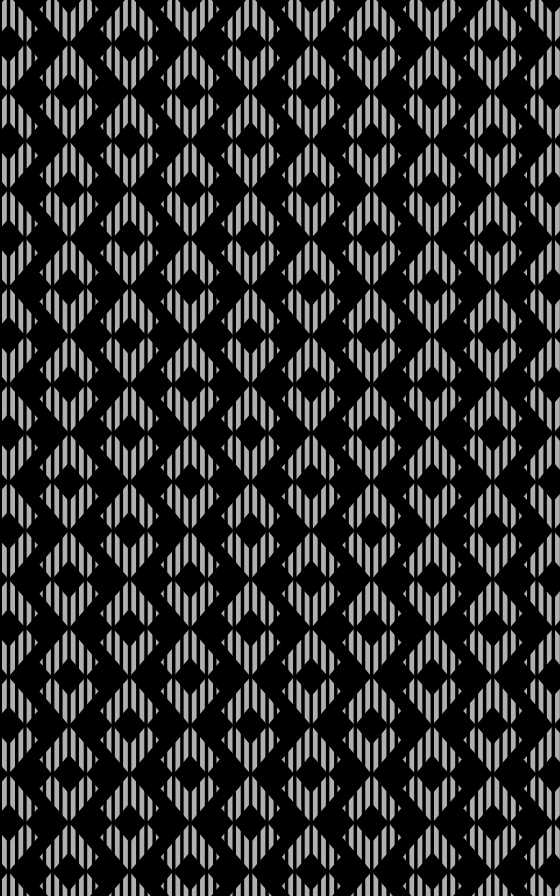
A WebGL 1 fragment shader for this pattern:

```glsl
precision highp float;
// Staggered columns of striped grey diamonds with dark cores and notched sides, on black.

uniform vec2 u_resolution;

// Lengths are in canvas widths
const float ASPECT = 1.6;                   // canvas height over width
const vec2 CELL = vec2(0.1081, 0.17396);    // column spacing, row spacing
const vec2 ORIGIN = vec2(0.1233, 0.0437);   // centre of one diamond
const float OUTER_HALF_WIDTH = 0.0750;      // where the outer sides would meet
const float CORE_HALF_WIDTH = 0.0302;       // side corners of the dark core
const float STRIPE_PERIOD = 0.01465;
const float STRIPE_WIDTH = 0.0085;
const vec3 GROUND = vec3(0.0);
const vec3 STRIPE_COLOUR = vec3(0.69);

// Coverage of a pixel by a shape whose signed distance is positive inside
float coverage(float inside, float pixel) {
    return clamp(inside / pixel + 0.5, 0.0, 1.0);
}

// Position relative to the nearest diamond, folded into one quadrant
vec2 foldedCell(vec2 p) {
    vec2 q = p - ORIGIN;
    float column = floor(q.x / CELL.x + 0.5);
    q.x -= column * CELL.x;
    q.y += 0.5 * CELL.y * mod(column, 2.0);
    q.y = mod(q.y + 0.5 * CELL.y, CELL.y) - 0.5 * CELL.y;
    return abs(q);
}

// Diamond whose core edges cross at the side corners and open into notches
float diamondDistance(vec2 q) {
    float slope = 0.5 * CELL.y / OUTER_HALF_WIDTH;
    float outer = slope * (OUTER_HALF_WIDTH - q.x) - q.y;
    float core = q.y - slope * abs(q.x - CORE_HALF_WIDTH);
    return min(outer, core) / sqrt(1.0 + slope * slope);
}

// Vertical stripes with a gap along the axis of the column
float stripeDistance(float x) {
    return 0.5 * STRIPE_WIDTH - abs(mod(x, STRIPE_PERIOD) - 0.5 * STRIPE_PERIOD);
}

void main() {
    vec2 p = gl_FragCoord.xy / u_resolution * vec2(1.0, ASPECT);
    float pixel = 1.0 / u_resolution.x;
    vec2 q = foldedCell(p);

    float lit = coverage(diamondDistance(q), pixel) * coverage(stripeDistance(q.x), pixel);
    gl_FragColor = vec4(mix(GROUND, STRIPE_COLOUR, lit), 1.0);
}
```
